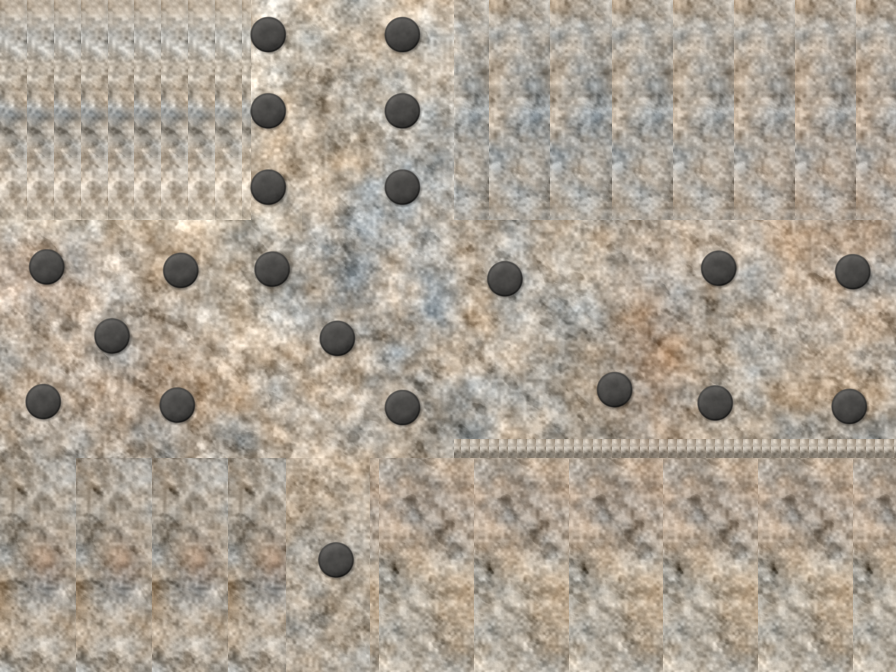
Write a WebGL 2 fragment shader that draws this texture.

```glsl
#version 300 es
precision highp float;
// Weathered granite slab with dark domed pips laid out as an unfolded die.
// Noise in wrapped coordinates gives the stone and its smeared, repeating
// outer panels; folded offsets place the pips on each face of the net.

#define PIP_RADIUS 0.0262
#define PIP_SPREAD vec2(0.0998, 0.1003)
#define FACE_TILT 0.026
#define GRAIN 0.42
#define FLECK 0.20
#define MOTTLE 0.24
#define STRIP_TOP 0.672
#define STRIP_BOTTOM 0.319
#define STONE vec3(0.695, 0.655, 0.600)
#define CREAM vec3(0.800, 0.755, 0.685)
#define RUST vec3(0.640, 0.550, 0.480)
#define SLATE vec3(0.580, 0.580, 0.570)

uniform vec2 u_resolution;
out vec4 fragColor;

float hash(vec2 c) {
  vec3 h = fract(c.xyx * 0.1031);
  h += dot(h, h.yzx + 33.33);
  return fract((h.x + h.y) * h.z);
}

float noise(vec2 p) {
  vec2 i = floor(p), f = fract(p);
  f = f * f * (3.0 - 2.0 * f);
  return mix(mix(hash(i), hash(i + vec2(1, 0)), f.x),
             mix(hash(i + vec2(0, 1)), hash(i + vec2(1, 1)), f.x), f.y);
}

float fbm(vec2 p) {
  float sum = 0.0, amp = 0.53;
  for (int k = 0; k < 4; k++) {
    sum += amp * noise(p);
    p = mat2(1.6, 1.2, -1.2, 1.6) * p + 17.3;
    amp *= 0.5;
  }
  return sum;
}

// Soft elliptical patch, 1 at its centre
float patchAt(vec2 p, vec2 centre, vec2 size) {
  vec2 d = (p - centre) / size;
  return exp(-dot(d, d));
}

float band(float x, float centre, float width) {
  float d = (x - centre) / width;
  return exp(-d * d);
}

vec2 nearer(vec2 a, vec2 b) { return dot(a, a) < dot(b, b) ? a : b; }

vec2 corners(vec2 q, vec2 spread) { return abs(q) - spread; }

// Offset to the nearest pip, with its direction restored
vec2 fourPips(vec2 q, vec2 spread) { return corners(q, spread) * sign(q); }
vec2 twoPips(vec2 q, vec2 spread) { return nearer(q - spread, q + spread); }

vec2 pipOffset(vec2 p) {
  mat2 tilt = mat2(1.0, FACE_TILT, -FACE_TILT, 1.0);
  vec2 six = p - vec2(0.499, 0.835), three = p - vec2(0.502, 0.4965);
  vec2 five = tilt * (p - vec2(0.1667, 0.5));
  vec2 four = tilt * (p - vec2(1.1667, 0.498));
  vec2 best = p - vec2(0.5, 0.1667);
  best = nearer(best, fourPips(six, vec2(0.0998, 0.1135)));
  best = nearer(best, twoPips(six, vec2(0.0998, 0.0)));
  best = nearer(best, nearer(five, fourPips(five, PIP_SPREAD)));
  best = nearer(best, nearer(three, twoPips(three, vec2(0.097, -0.103))));
  best = nearer(best, twoPips(p - vec2(0.833, 0.5026), vec2(0.0816, -0.0825)));
  return nearer(best, fourPips(four, PIP_SPREAD));
}

vec3 stone(vec2 p) {
  float top = step(STRIP_TOP, p.y), bottom = step(p.y, STRIP_BOTTOM);
  float topLeft = top * step(p.x, 0.373), topRight = top * step(0.675, p.x);
  float lowLeft = bottom * step(p.x, 0.425), lowRight = bottom * step(0.55, p.x);
  float seam = step(STRIP_BOTTOM, p.y) * step(p.y, 0.347) * step(0.675, p.x);

  // Each outer panel repeats a narrow slice of stone
  float period = 9.0;
  period = mix(period, 0.040, topLeft);
  period = mix(period, 0.091, topRight);
  period = mix(period, 0.113, lowLeft);
  period = mix(period, 0.141, lowRight);
  period = mix(period, 0.014, seam);
  float u = mod(p.x, period);
  vec2 s = vec2(u + 2.0 * topRight + 4.0 * lowRight, p.y) + 3.0;

  // Broad tints of rust, slate and cream
  float wander = fbm(s * 8.0), hue = fbm(s * 17.0 + 40.0);
  float rust = patchAt(p, vec2(0.97, 0.47), vec2(0.06, 0.14)) * 0.5
    + patchAt(p, vec2(1.28, 0.72), vec2(0.22, 0.25)) * 0.35
    + patchAt(p, vec2(0.04, 0.59), vec2(0.10, 0.06)) * 0.5
    + patchAt(p, vec2(0.19, 0.43), vec2(0.20, 0.12)) * 0.3
    + lowRight * band(p.y, 0.25, 0.07) * 0.35
    + lowLeft * patchAt(vec2(u, p.y), vec2(0.070, 0.155), vec2(0.028, 0.045)) * 0.7;
  float slate = patchAt(p, vec2(0.56, 0.56), vec2(0.14, 0.20)) * 0.5
    + patchAt(p, vec2(0.84, 0.80), vec2(0.16, 0.16)) * 0.35
    + topLeft * (band(p.y, 0.83, 0.016) * 0.5 + band(p.y, 0.75, 0.035) * 0.3);
  float cream = patchAt(p, vec2(0.46, 0.90), vec2(0.16, 0.17)) * 0.6
    + patchAt(p, vec2(0.37, 0.58), vec2(0.07, 0.18)) * 0.45
    + topLeft * band(p.y, 0.885, 0.03) * 0.4 + band(p.y, 0.67, 0.018) * step(p.x, 0.45) * 0.5
    + patchAt(p, vec2(0.86, 0.62), vec2(0.025, 0.09)) * 0.25
    + bottom * smoothstep(0.19, 0.15, p.y) * smoothstep(0.42, 0.62, p.x) * 0.4;
  vec3 col = mix(STONE, RUST, clamp(rust * (0.3 + 1.4 * hue), 0.0, 0.8));
  col = mix(col, SLATE, clamp(slate * (1.7 - 1.4 * hue), 0.0, 0.8));
  col = mix(col, CREAM, clamp(cream * 2.0 * wander, 0.0, 0.9));
  col += vec3(0.14, 0.0, -0.14) * (hue - 0.5);

  // Slanting grain, crystals, dark pits and pale lichen
  vec2 slant = mat2(0.8, 0.9, -0.6, 1.2) * s;
  float tone = MOTTLE * (wander - 0.47) + GRAIN * (fbm(slant * 48.0) - 0.48);
  tone += FLECK * (noise(s * 210.0) - 0.5);
  tone -= 0.13 * smoothstep(0.60, 0.75, fbm(slant * 32.0 + 9.0));
  float lichen = smoothstep(0.52, 0.68, fbm(s * 36.0 + 70.0));
  tone += 0.13 * lichen * smoothstep(0.75, 0.35, p.x) * (1.0 - bottom);

  // Repeated dark scars, the pale joint and a short vein
  tone -= lowRight * band(u, 0.024, 0.005)
    * (0.16 * band(p.y, 0.148, 0.018) + 0.05 * step(p.y, 0.16));
  tone += 0.07 * top * band(p.x, 0.674, 0.004);
  float vein = p.y - 0.355 - 0.38 * (p.x - 1.14);
  tone += 0.10 * band(vein, 0.0, 0.006) * band(p.x, 1.19, 0.05);
  return col + tone;
}

vec3 pipColour(vec2 n, vec2 p) {
  float r = length(n), light = dot(n, vec2(-0.35, 0.94));
  float shade = 0.285 + 0.11 * light * smoothstep(0.2, 0.85, r);
  shade -= 0.10 * smoothstep(0.84, 1.0, r);
  shade += 0.07 * (fbm(p * 120.0) - 0.5);
  return shade * vec3(1.02, 1.0, 0.97);
}

void main() {
  vec2 p = gl_FragCoord.xy / u_resolution.y;
  float pixel = 1.0 / u_resolution.y;
  vec2 offset = pipOffset(p);
  vec3 col = stone(p);
  float shadow = length(offset - vec2(0.0012, -0.0016)) - PIP_RADIUS;
  col *= 1.0 - 0.35 * smoothstep(0.004, -0.002, shadow);
  float cover = smoothstep(pixel, -pixel, length(offset) - PIP_RADIUS);
  col = mix(col, pipColour(offset / PIP_RADIUS, p), cover);
  fragColor = vec4(clamp(col, 0.0, 1.0), 1.0);
}
```
